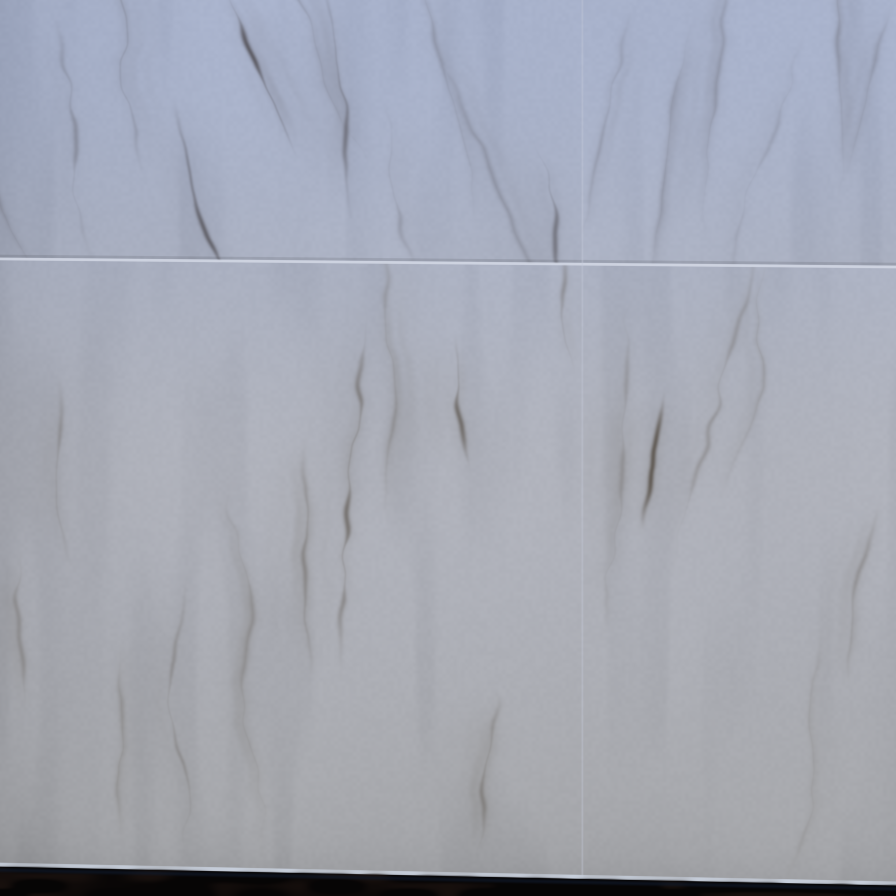
Reproduce this texture procedurally as a Shadertoy shader.

```glsl
// White marble wall slabs, two across and two down, over a dark gap at the floor.
// Each slab scatters its own wandering veins: a thin broken core beside a soft,
// streaky smear. Cool light falls from above, and pale joints part the slabs.

float hash(vec2 p) {
    vec3 q = fract(vec3(p.xyx) * 0.1031);
    q += dot(q, q.yzx + 33.33);
    return fract((q.x + q.y) * q.z);
}

float noise(vec2 p) {
    vec2 cell = floor(p), f = fract(p);
    f = f * f * (3.0 - 2.0 * f);
    return mix(mix(hash(cell), hash(cell + vec2(1, 0)), f.x),
               mix(hash(cell + vec2(0, 1)), hash(cell + vec2(1, 1)), f.x), f.y);
}

// Returns smear strength in x and core strength in y.
vec2 veins(vec2 p, vec2 slab) {
    float left = slab.x * 0.65, width = mix(0.65, 0.35, slab.x);
    float count = mix(11.0, 6.0, slab.x);
    float slabLean = mix(0.32 * slab.y, -0.17, slab.x);
    vec2 total = vec2(0.0);
    for (float i = 0.0; i < count; i++) {
        vec2 key = vec2(i * 7.0 + 3.0, slab.x * 41.0 + slab.y * 83.0 + 11.0);
        float seed = hash(key) * 90.0;
        float strength = hash(key + 19.0);

        // Centre, reach and lean of this vein
        float x = left + width * (i + 0.15 + 0.7 * hash(key + 5.0)) / count;
        float y = mix(mix(0.08, 0.74, slab.y), mix(0.66, 0.98, slab.y), hash(key + 9.0));
        float reach = mix(0.08, mix(0.27, 0.19, slab.y), hash(key + 13.0));
        float lean = slabLean + (hash(key + 23.0) - 0.5) * mix(0.16, 0.36, slab.y);
        float fade = 1.0 - smoothstep(0.25, 1.0, abs(p.y - y) / reach);

        // Wandering path, with a finer kink on top
        float path = x + lean * (y - p.y)
                   + 0.030 * (noise(vec2(p.y * 9.0, seed)) - 0.5)
                   + 0.008 * (noise(vec2(p.y * 42.0, seed + 7.0)) - 0.5);
        float d = p.x - path;

        // Dark core, thick and thin along its length
        float broken = smoothstep(0.2, 0.8, noise(vec2(p.y * 19.0, seed + 31.0)));
        float thin = mix(0.0014, 0.0034, broken);
        float core = exp(-d * d / (thin * thin)) * (0.2 + 0.8 * broken);

        // Smear spreads mostly to one side
        float side = hash(key + 29.0) < 0.5 ? -1.0 : 1.0;
        float spread = (d * side > 0.0 ? 0.022 : 0.006) * (0.5 + strength);
        float streak = noise(vec2(d * 130.0 + seed, p.y * 10.0));
        float smear = exp(-abs(d) / spread) * (0.25 + 0.75 * streak);

        total.x += smear * fade * (0.3 + 0.5 * hash(key + 37.0));
        total.y = max(total.y, core * fade * (0.12 + 0.88 * strength * strength));
    }
    return min(total, vec2(1.0));
}

float line(float d, float halfWidth, float px) {
    return 1.0 - smoothstep(halfWidth - px, halfWidth + px, abs(d));
}

void mainImage(out vec4 fragColor, in vec2 fragCoord) {
    vec2 uv = fragCoord / iResolution.xy;
    float px = 0.7 / iResolution.y;

    // Joints and floor edge tilt slightly down to the right
    float jointY = uv.y - mix(0.711, 0.702, uv.x);
    float jointX = uv.x - 0.65;
    float floorY = uv.y - mix(0.038, 0.017, uv.x);
    vec2 slab = vec2(step(0.0, jointX), step(0.0, jointY));

    // Cool light above, neutral stone below
    vec3 color = mix(vec3(0.655, 0.660, 0.675), vec3(0.685, 0.695, 0.730),
                     smoothstep(0.0, 0.45, uv.y));
    color = mix(color, vec3(0.665, 0.705, 0.805), smoothstep(0.42, 1.0, uv.y));
    color *= 1.0 - 0.07 * exp(-uv.x * 11.0);
    color *= 1.0 - 0.06 * exp(-max(floorY, 0.0) * 30.0);

    // Faint clouding, upright streaks and fine grain
    color *= 0.985 + 0.03 * noise(uv * vec2(7.0, 4.0) + slab * 13.0);
    color -= 0.022 * smoothstep(0.5, 0.9, noise(uv * vec2(38.0, 4.0) + slab * 29.0));
    color += 0.014 * (noise(uv * 240.0) - 0.5);

    // Veins, warmer in the lower slabs
    vec2 vein = veins(uv, slab);
    vec3 smearColor = mix(vec3(0.50, 0.49, 0.475), vec3(0.49, 0.50, 0.55), slab.y);
    vec3 coreColor = mix(vec3(0.33, 0.30, 0.265), vec3(0.31, 0.30, 0.32), slab.y);
    color = mix(color, smearColor, 0.55 * vein.x);
    color = mix(color, coreColor, 0.85 * vein.y);

    // Joints: a bright line with a thin shadow above, and a faint upright one
    color *= 1.0 - 0.10 * line(jointY - 0.0032, 0.0016, px);
    color = mix(color, vec3(0.83, 0.85, 0.90), 0.85 * line(jointY, 0.0015, px));
    color = mix(color, vec3(0.77, 0.79, 0.85), 0.35 * line(jointX, 0.0010, px));

    // Dark gap under a lit slab edge
    vec3 gap = mix(vec3(0.025, 0.018, 0.018), vec3(0.09, 0.06, 0.05),
                   smoothstep(0.6, 1.0, noise(uv * vec2(24.0, 90.0))));
    gap = mix(gap, vec3(0.06, 0.10, 0.17), 0.6 * line(floorY + 0.009, 0.002, 0.002));
    color = mix(gap, color, smoothstep(-px, px, floorY + 0.004));
    float glint = 0.55 + 0.45 * noise(vec2(uv.x * 50.0, 3.0));
    color = mix(color, vec3(0.78, 0.81, 0.86), glint * line(floorY + 0.003, 0.0022, px));

    fragColor = vec4(color, 1.0);
}
```
